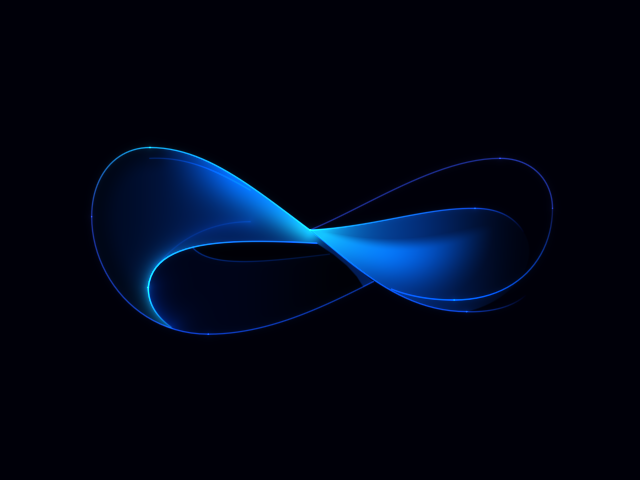
Give the GLSL for this background, as a Shadertoy shader.

```glsl
const float CANVAS_HEIGHT = 5.76;   // height of the drawing space, centred on zero
const int STEPS = 24;               // straight pieces per curve
const float LINE_WIDTH = 0.005;
const float HALO_SIZE = 0.03;
const float HALO_GAIN = 0.12;
const vec2 KNOT = vec2(-0.12, 0.12);
const vec3 NIGHT = vec3(0.0, 0.0, 0.035);
const vec3 PANEL = vec3(0.0, 0.016, 0.095);
const vec3 NAVY = vec3(0.0, 0.04, 0.14);
const vec3 DEEP = vec3(0.01, 0.13, 0.38);
const vec3 AZURE = vec3(0.0, 0.36, 0.98);
const vec3 CYAN = vec3(0.08, 0.76, 1.0);
const vec3 INDIGO = vec3(0.10, 0.16, 0.48);
const vec3 COBALT = vec3(0.06, 0.28, 0.85);

vec2 point;
float pixel;

vec2 bezier(vec2 a, vec2 b, vec2 c, vec2 d, float t) {
    float s = 1.0 - t;
    return s*s*s*a + 3.0*s*s*t*b + 3.0*s*t*t*c + t*t*t*d;
}

// Returns (distance, position along curve); region keeps (distance, inside sign)
vec2 trace(inout vec2 region, vec2 a, vec2 b, vec2 c, vec2 d) {
    vec2 hit = vec2(1e3, 0.0);
    vec2 from = a;
    for (int i = 1; i <= STEPS; i++) {
        vec2 to = bezier(a, b, c, d, float(i) / float(STEPS));
        vec2 e = to - from, w = point - from;
        float h = clamp(dot(w, e) / dot(e, e), 0.0, 1.0);
        float dist = length(w - h*e);
        if (dist < hit.x) hit = vec2(dist, (float(i) - 1.0 + h) / float(STEPS));
        if ((from.y > point.y) != (to.y > point.y)
            && w.x < e.x * w.y / e.y) region.y = -region.y;
        from = to;
    }
    region.x = min(region.x, hit.x);
    return hit;
}

float cover(vec2 region) {
    return smoothstep(-pixel, pixel, region.x * region.y);
}

vec3 stroke(vec2 hit, vec3 first, vec3 last) {
    float ink = 1.0 - smoothstep(LINE_WIDTH - 0.5*pixel, LINE_WIDTH + pixel, hit.x);
    return mix(first, last, hit.y) * (ink + HALO_GAIN * exp(-hit.x / HALO_SIZE));
}

float bell(float x) { return exp(-x*x); }

void mainImage(out vec4 fragColor, in vec2 fragCoord) {
    pixel = CANVAS_HEIGHT / iResolution.y;
    point = (fragCoord - 0.5*iResolution.xy) * pixel;
    vec2 empty = vec2(1e3, -1.0);
    vec2 left = empty, right = empty, opening = empty, hollow = empty, loose = empty;

    // Left lobe outline
    vec2 crown = trace(left, KNOT, vec2(-0.84, 0.66), vec2(-1.39, 1.11), vec2(-2.04, 1.11));
    vec2 shoulder = trace(left, vec2(-2.04, 1.11), vec2(-2.46, 1.11), vec2(-2.74, 0.76), vec2(-2.74, 0.28));
    vec2 flank = trace(left, vec2(-2.74, 0.28), vec2(-2.74, -0.42), vec2(-2.19, -1.13), vec2(-1.34, -1.13));
    vec2 keel = trace(left, vec2(-1.34, -1.13), vec2(-0.64, -1.13), vec2(0.01, -0.82), vec2(0.64, -0.50));
    trace(left, vec2(0.64, -0.50), vec2(0.39, -0.29), vec2(0.13, -0.09), KNOT);

    // Fold and the hollow under it
    vec2 fold = trace(opening, vec2(-0.04, -0.04), vec2(-1.14, 0.02), vec2(-2.0, 0.0), vec2(-2.06, -0.57));
    vec2 hem = trace(opening, vec2(-2.06, -0.57), vec2(-2.06, -0.77), vec2(-1.96, -0.92), vec2(-1.79, -1.04));
    trace(opening, vec2(-1.79, -1.04), vec2(-0.84, -2.12), vec2(1.76, -1.12), vec2(-0.04, -0.04));
    vec2 lip = trace(hollow, vec2(-1.52, -0.10), vec2(-1.29, -0.34), vec2(-0.64, -0.26), vec2(0.11, -0.17));
    trace(hollow, vec2(0.11, -0.17), vec2(-0.44, 0.08), vec2(-1.14, 0.08), vec2(-1.52, -0.10));

    // Right ribbon and the thin loop around it
    vec2 brow = trace(right, KNOT, vec2(0.66, 0.16), vec2(1.26, 0.39), vec2(1.86, 0.38));
    vec2 tip = trace(right, vec2(1.86, 0.38), vec2(2.16, 0.38), vec2(2.34, 0.26), vec2(2.44, 0.10));
    trace(right, vec2(2.44, 0.10), vec2(2.66, -0.22), vec2(2.36, -0.72), vec2(1.76, -0.86));
    vec2 belly = trace(right, vec2(1.76, -0.86), vec2(0.96, -0.86), vec2(0.41, -0.30), KNOT);
    vec2 tail = trace(loose, vec2(1.76, -0.86), vec2(2.06, -0.87), vec2(2.31, -0.80), vec2(2.46, -0.67));
    vec2 loopRise = trace(loose, KNOT, vec2(0.56, 0.40), vec2(1.41, 0.98), vec2(2.16, 0.98));
    vec2 loopEnd = trace(loose, vec2(2.16, 0.98), vec2(2.56, 0.98), vec2(2.79, 0.70), vec2(2.79, 0.38));
    vec2 loopFall = trace(loose, vec2(2.79, 0.38), vec2(2.79, -0.22), vec2(2.36, -0.72), vec2(1.61, -0.72));
    vec2 loopBase = trace(loose, vec2(1.61, -0.72), vec2(1.31, -0.72), vec2(1.06, -0.67), vec2(0.86, -0.59));

    // Faint creases on the left surface
    vec2 crease = trace(loose, vec2(-1.94, -0.30), vec2(-1.74, -0.02), vec2(-1.34, 0.22), vec2(-0.84, 0.22));
    vec2 rim = trace(loose, vec2(-2.04, 0.98), vec2(-1.59, 1.0), vec2(-1.24, 0.83), vec2(-0.84, 0.60));

    float x = point.x;
    float core = exp(-1.8 * length((point - KNOT) * vec2(0.8, 1.3)));

    // Dark inner panel, brighter beside the hem
    vec3 panel = PANEL * (1.0 - 0.75*smoothstep(-1.2, 0.5, x));
    panel += vec3(0.0, 0.10, 0.34) * exp(-hem.x / 0.13);
    panel = mix(panel, NIGHT * 0.6, cover(hollow));

    // Left surface, lit along the crown and the fold
    float sheen = bell(crown.x / (0.17 - 0.16*min(x, 0.0))) * smoothstep(-1.95, -0.95, x);
    vec3 surface = mix(NAVY, DEEP, 0.75 * smoothstep(-2.6, -1.2, x));
    surface *= 0.55 + 0.45*smoothstep(0.0, 0.35, min(shoulder.x, flank.x));
    surface = mix(surface, mix(AZURE, CYAN, min(1.0, core*1.2)), sheen);
    surface += CYAN * 0.45 * exp(-min(fold.x, hem.x) / 0.08) * smoothstep(0.3, 1.0, fold.y);
    surface += DEEP * 0.35 * exp(-crease.x / 0.09);

    // Right surface, lit below a curved ridge
    float ridge = point.y + 0.14 - 0.22*(x - 1.0)*(x - 1.0);
    float ray = bell(ridge / (ridge > 0.0 ? 0.14 : 0.42)) * (1.0 - smoothstep(0.7, 2.3, x));
    vec3 ribbon = mix(NIGHT, DEEP, 1.0 - smoothstep(0.9, 2.55, x));
    ribbon = mix(ribbon, mix(AZURE, CYAN, min(1.0, core*1.35)), max(ray, min(1.0, core*1.2)));

    // Layers from back to front
    vec3 color = NIGHT;
    color += stroke(loopRise, INDIGO, INDIGO) + stroke(loopEnd, INDIGO*1.2, INDIGO);
    color = mix(color, mix(surface, panel, cover(opening)), cover(left));
    color += stroke(keel, COBALT*0.75, COBALT*0.6) + stroke(lip, DEEP, DEEP*0.4);
    color += stroke(fold, COBALT, CYAN) + stroke(hem, CYAN, DEEP*0.5);
    color += stroke(rim, DEEP*0.6, AZURE*0.3) + stroke(crease, DEEP*0.2, DEEP*0.3);
    color = mix(color, ribbon, cover(right));
    color += stroke(crown, CYAN*0.6, CYAN*0.8) + stroke(shoulder, CYAN*0.8, INDIGO);
    color += stroke(flank, INDIGO, COBALT*0.8);
    color += stroke(brow, CYAN*0.6, COBALT*0.8) + stroke(tip, COBALT*0.8, NIGHT);
    color += stroke(belly, COBALT*0.8, AZURE*0.5) + stroke(tail, COBALT*0.7, NIGHT);
    color += stroke(loopFall, INDIGO*0.5, AZURE) + stroke(loopBase, AZURE*0.9, COBALT*0.5);
    fragColor = vec4(min(color, 1.0), 1.0);
}
```
